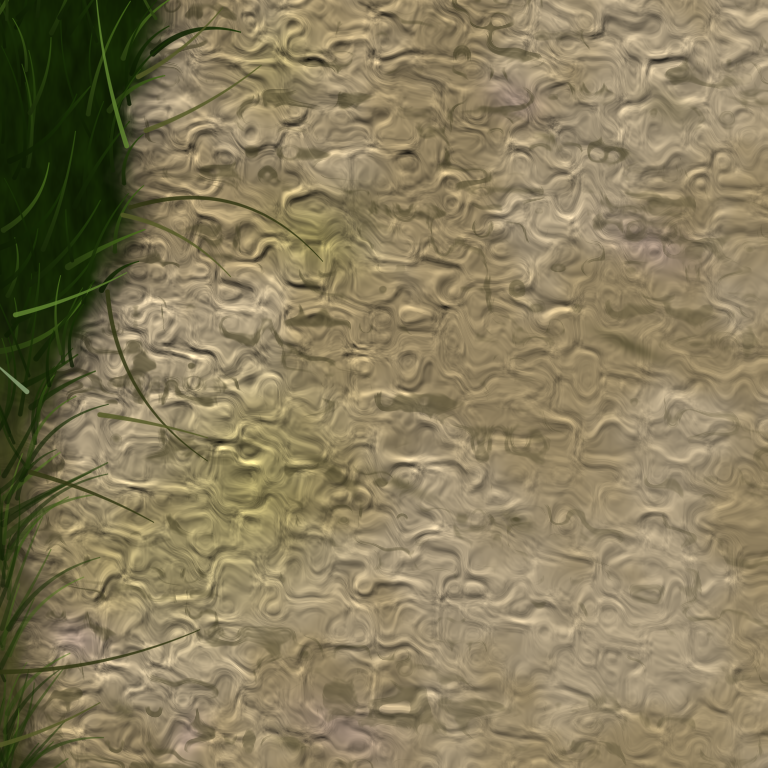
A three.js fragment shader for this texture:

```glsl
// Dry, rough earth with a tuft of green grass along the left side.
// The soil is warped noise lit as relief, with soft tinted patches;
// the grass is a hashed loop of bent, tapering blades over dark turf.
varying vec2 vUv;

float hash(vec2 p) {
  return fract(sin(dot(p, vec2(127.1, 311.7))) * 43758.5453);
}

float noise(vec2 p) {
  vec2 i = floor(p), f = fract(p);
  f = f * f * (3.0 - 2.0 * f);
  return mix(mix(hash(i), hash(i + vec2(1.0, 0.0)), f.x),
             mix(hash(i + vec2(0.0, 1.0)), hash(i + vec2(1.0, 1.0)), f.x), f.y);
}

float fbm(vec2 p) {
  float sum = 0.0, amp = 0.5;
  for (int i = 0; i < 4; i++) {
    sum += amp * noise(p);
    p = mat2(1.6, 1.2, -1.2, 1.6) * p + 7.3;
    amp *= 0.5;
  }
  return sum;
}

// Axes along and across the slope, which falls to the right
vec2 slopeAxes(vec2 p) {
  return vec2(dot(p, vec2(0.9, -0.42)), dot(p, vec2(0.42, 0.9)));
}

float soilHeight(vec2 p) {
  vec2 warp = vec2(noise(p * 34.0), noise(p * 34.0 + 19.0)) - 0.5;
  return fbm(slopeAxes(p) * vec2(24.0, 44.0) + warp * 2.4);
}

// Soft elliptical spot lying along the slope
float patchAt(vec2 p, vec2 center, vec2 radius) {
  vec2 d = slopeAxes(p - center) / radius;
  return exp(-dot(d, d));
}

// Right limit of the turf at height y
float turfEdge(float y) {
  return mix(0.03, 0.175, smoothstep(0.34, 0.74, y)) + 0.04 * smoothstep(0.85, 1.0, y);
}

// Coverage in x, position along the blade in y
vec2 blade(vec2 p, vec2 root, vec2 tip, float bend, float width) {
  vec2 d = tip - root;
  float t = clamp(dot(p - root, d) / dot(d, d), 0.0, 1.0);
  vec2 spine = root + d * t + vec2(-d.y, d.x) * bend * 4.0 * t * (1.0 - t);
  float w = width * (1.0 - 0.8 * t);
  return vec2(1.0 - smoothstep(w - 0.001, w + 0.001, length(p - spine)), t);
}

vec3 stray(vec3 col, vec2 p, vec2 root, vec2 tip, float bend, vec3 tint) {
  return mix(col, tint, 0.85 * blade(p, root, tip, bend, 0.0032).x);
}

vec3 soil(vec2 p) {
  float h = soilHeight(p);
  float relief = h - soilHeight(p + vec2(-0.002, 0.006));
  float rough = 1.0 - 0.5 * smoothstep(0.55, 1.25, p.x + 0.6 * (1.0 - p.y));
  vec3 col = mix(vec3(0.57, 0.505, 0.375), vec3(0.645, 0.585, 0.475), smoothstep(0.3, 0.62, fbm(p * 7.0)));

  // Mossy band, then mauve stones and dust
  float moss = patchAt(p, vec2(0.41, 0.69), vec2(0.07, 0.05))
             + patchAt(p, vec2(0.33, 0.37), vec2(0.11, 0.13))
             + 0.6 * patchAt(p, vec2(0.36, 0.92), vec2(0.05, 0.06))
             + 0.5 * patchAt(p, vec2(0.18, 0.27), vec2(0.12, 0.08));
  col = mix(col, vec3(0.53, 0.50, 0.28), 0.65 * min(moss, 1.0));
  float mauve = patchAt(p, vec2(0.45, 0.05), vec2(0.07, 0.035))
              + patchAt(p, vec2(0.67, 0.87), vec2(0.04, 0.025))
              + patchAt(p, vec2(0.85, 0.68), vec2(0.06, 0.03))
              + patchAt(p, vec2(0.10, 0.17), vec2(0.04, 0.025))
              + patchAt(p, vec2(0.245, 0.04), vec2(0.02, 0.03));
  col = mix(col, vec3(0.59, 0.51, 0.48), 0.6 * min(mauve, 1.0));

  // Relief light and scattered crevices
  col *= 1.0 + rough * (1.5 * relief + 0.45 * (h - 0.47));
  vec2 q = slopeAxes(p) * vec2(17.0, 40.0) + 2.0 * noise(p * 40.0);
  float crevice = smoothstep(0.56, 0.72, fbm(q + 31.0)) * rough;

  // Larger hollows
  float hollow = patchAt(p, vec2(0.80, 0.80), vec2(0.025, 0.01))
               + patchAt(p, vec2(0.72, 0.82), vec2(0.03, 0.008))
               + patchAt(p, vec2(0.82, 0.55), vec2(0.045, 0.009))
               + patchAt(p, vec2(0.52, 0.37), vec2(0.04, 0.008))
               + patchAt(p, vec2(0.67, 0.32), vec2(0.025, 0.011))
               + patchAt(p, vec2(0.415, 0.40), vec2(0.022, 0.008))
               + patchAt(p, vec2(0.38, 0.035), vec2(0.03, 0.012))
               + patchAt(p, vec2(0.16, 0.075), vec2(0.022, 0.011))
               + 0.7 * patchAt(p, vec2(0.465, 0.73), vec2(0.03, 0.045))
               + 0.6 * patchAt(p, vec2(0.87, 0.86), vec2(0.04, 0.02));
  hollow *= smoothstep(0.2, 0.55, h) * 0.9;
  return mix(col, vec3(0.27, 0.25, 0.15), clamp(0.6 * crevice + 0.7 * hollow, 0.0, 0.8));
}

vec3 grass(vec3 col, vec2 p) {
  float reach = p.x - turfEdge(p.y) + 0.07 * (fbm(p * 22.0) - 0.47);
  float lush = smoothstep(0.3, 0.65, p.y);
  col *= 1.0 - 0.35 * (1.0 - smoothstep(0.0, 0.06, reach));
  vec3 turf = mix(vec3(0.22, 0.22, 0.09), vec3(0.07, 0.13, 0.015), lush);
  col = mix(col, turf * (0.6 + 0.9 * fbm(p * vec2(70.0, 24.0))), (1.0 - smoothstep(-0.035, 0.025, reach)) * mix(0.75, 1.0, lush));
  for (int i = 0; i < 130; i++) {
    float id = float(i);
    float a = hash(vec2(id, 1.3)), b = hash(vec2(id, 4.7)), c = hash(vec2(id, 8.1));
    float y = 1.02 - 1.05 * pow(a, 1.35);
    vec2 root = vec2(turfEdge(y) * b * 1.05 - 0.015, y - 0.04);
    float lean = mix(-0.6, 1.0, c) + 0.35 * b;
    vec2 tip = root + vec2(sin(lean), cos(lean)) * mix(0.06, 0.16, hash(vec2(id, 2.9)));
    vec2 hit = blade(p, root, tip, 0.3 * (b - 0.5), mix(0.002, 0.0045, c));
    float light = hash(vec2(id, 6.2));
    vec3 tint = mix(vec3(0.08, 0.16, 0.015), vec3(0.30, 0.43, 0.12), light * light * light);
    col = mix(col, tint * (0.65 + 0.6 * hit.y), hit.x * mix(0.55, 0.9, lush));
  }
  return col;
}

void main() {
  vec2 p = vUv;
  vec3 col = grass(soil(p), p);

  // Long blades reaching over the soil
  vec3 dark = vec3(0.19, 0.21, 0.07), olive = vec3(0.33, 0.35, 0.15), bright = vec3(0.38, 0.52, 0.19);
  col = stray(col, p, vec2(0.17, 0.73), vec2(0.42, 0.66), 0.16, dark);
  col = stray(col, p, vec2(0.16, 0.72), vec2(0.30, 0.64), 0.08, olive);
  col = stray(col, p, vec2(0.19, 0.83), vec2(0.34, 0.915), -0.04, olive);
  col = stray(col, p, vec2(0.18, 0.90), vec2(0.29, 0.99), -0.05, olive);
  col = stray(col, p, vec2(0.14, 0.62), vec2(0.27, 0.40), -0.12, dark);
  col = stray(col, p, vec2(0.13, 0.46), vec2(0.27, 0.43), 0.02, olive);
  col = stray(col, p, vec2(0.04, 0.385), vec2(0.20, 0.32), 0.03, dark);
  col = stray(col, p, vec2(0.00, 0.125), vec2(0.26, 0.18), -0.05, dark);
  col = stray(col, p, vec2(0.00, 0.03), vec2(0.13, 0.085), -0.03, olive);
  col = stray(col, p, vec2(0.165, 0.81), vec2(0.125, 1.01), 0.03, bright);
  col = stray(col, p, vec2(0.02, 0.59), vec2(0.165, 0.645), -0.03, bright);
  col = stray(col, p, vec2(0.035, 0.49), vec2(-0.01, 0.53), 0.0, vec3(0.55, 0.64, 0.47));
  gl_FragColor = vec4(col, 1.0);
}
```
